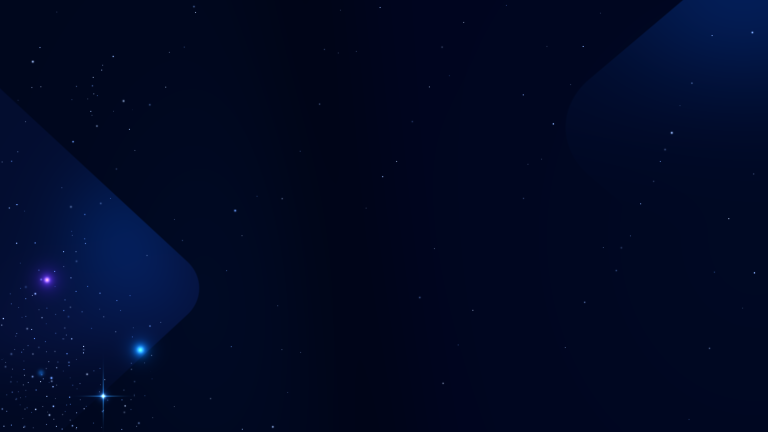
This background is drawn by a WebGL 1 fragment shader. Its source:

```glsl
precision highp float;
uniform vec2 u_resolution;

float hash(vec2 p) {
  return fract(sin(dot(p, vec2(127.1, 311.7))) * 43758.5453);
}

float glow(vec2 p, vec2 center, vec2 radius) {
  vec2 q = (p - center) / radius;
  return exp(-dot(q, q));
}

// Signed distance to a rounded wedge whose tip points left or right
float wedge(vec2 q, float facing, float slope, float radius) {
  vec2 n = normalize(vec2(slope, 1.0));
  float along = q.x * facing * n.x;
  vec2 d = vec2(along + q.y * n.y, along - q.y * n.y) + radius;
  return length(max(d, 0.0)) + min(max(d.x, d.y), 0.0) - radius;
}

// One jittered star per cell, kept where the local density allows
vec3 starLayer(vec2 p, float scale, float density, float seed) {
  vec2 cell = floor(p * scale);
  vec2 id = cell + seed;
  vec2 jitter = 0.2 + 0.6 * vec2(hash(id + 3.1), hash(id + 7.7));
  float size = mix(0.0013, 0.0027, pow(hash(id + 11.3), 4.0));
  float light = mix(0.2, 0.95, pow(hash(id + 17.9), 2.5));
  float star = glow(p, (cell + jitter) / scale, vec2(size));
  vec3 tint = mix(vec3(0.4, 0.6, 0.95), vec3(0.9, 0.95, 1.0), hash(id + 23.0));
  return tint * star * light * step(hash(id), density);
}

void main() {
  vec2 p = gl_FragCoord.xy / u_resolution.y;
  float pixel = 1.0 / u_resolution.y;

  // Night backdrop with a faint darker band leaning through the middle
  vec3 color = mix(vec3(0.0, 0.026, 0.115), vec3(0.0, 0.02, 0.122), smoothstep(0.5, 1.1, p.x));
  color += vec3(0.0, 0.012, 0.025) * glow(p, vec2(0.48, 0.3), vec2(0.26, 0.45));
  color += vec3(0.0, 0.014, 0.015) * glow(p, vec2(1.75, 0.45), vec2(0.5, 0.6));
  color *= 1.0 - 0.22 * glow(p, vec2(0.78 - 0.14 * (p.y - 0.5), p.y), vec2(0.15, 1.0));

  // Left panel, lit near its upper edge and fading at the bottom
  float leftEdge = wedge(p - vec2(0.5, 0.333), 1.0, 0.925, 0.09);
  float leftMask = 1.0 - smoothstep(-pixel, pixel, leftEdge);
  vec3 leftColor = vec3(0.01, 0.05, 0.185);
  leftColor += vec3(0.0, 0.06, 0.14) * glow(p, vec2(0.28, 0.45), vec2(0.15, 0.18));
  leftColor += vec3(0.01, 0.022, 0.06) * glow(p, vec2(0.4, 0.32), vec2(0.16, 0.16));
  leftColor += vec3(0.012, 0.014, 0.04) * glow(p, vec2(0.12, 0.25), vec2(0.18, 0.16));
  color = mix(color, leftColor, leftMask * mix(0.3, 1.0, smoothstep(0.02, 0.26, p.y)));

  // Right panel, brightest in the top corner and dissolving downward
  float rightEdge = wedge(p - vec2(1.232, 0.705), -1.0, 0.845, 0.17);
  float rightMask = 1.0 - smoothstep(-pixel, pixel, rightEdge);
  vec3 rightColor = vec3(0.002, 0.036, 0.15);
  rightColor += vec3(0.01, 0.08, 0.19) * glow(p, vec2(1.72, 1.03), vec2(0.34, 0.24));
  color = mix(color, rightColor, rightMask * smoothstep(0.45, 0.78, p.y));

  // Star dust, thickest at the lower left
  float cluster = glow(p, vec2(0.08, 0.05), vec2(0.19, 0.18));
  float drift = glow(p, vec2(0.05, 0.3), vec2(0.22, 0.3));
  float upper = glow(p, vec2(0.23, 0.78), vec2(0.06, 0.08));
  float density = 0.38 * cluster + 0.09 * drift + 0.16 * upper;
  density += 0.002 * glow(p, vec2(1.25, 0.98), vec2(0.25, 0.2));
  for (int i = 0; i < 3; i++) {
    float layer = float(i);
    color += starLayer(p, 30.0 + 14.0 * layer, density, 40.0 * layer);
  }

  // Violet star
  vec2 violet = vec2(0.109, 0.352);
  color += vec3(0.22, 0.08, 0.42) * glow(p, violet, vec2(0.014));
  color += vec3(0.09, 0.02, 0.2) * glow(p, violet, vec2(0.034));
  color += vec3(0.7, 0.55, 0.5) * glow(p, violet, vec2(0.0055));

  // Cyan star and its small companion
  vec2 cyan = vec2(0.325, 0.19);
  color += vec3(0.02, 0.36, 0.6) * glow(p, cyan, vec2(0.0155));
  color += vec3(0.0, 0.08, 0.17) * glow(p, cyan, vec2(0.034));
  color += vec3(0.35, 0.5, 0.35) * glow(p, cyan, vec2(0.007));
  color += vec3(0.04, 0.22, 0.38) * glow(p, vec2(0.095, 0.137), vec2(0.007));

  // Four-pointed sparkle
  vec2 sparkle = vec2(0.239, 0.083);
  float rays = glow(p, sparkle, vec2(0.0017, 0.045)) + glow(p, sparkle, vec2(0.034, 0.0017));
  color += vec3(0.1, 0.32, 0.48) * rays;
  color += vec3(0.03, 0.18, 0.36) * glow(p, sparkle, vec2(0.012));
  color += vec3(0.75, 0.75, 0.65) * glow(p, sparkle, vec2(0.005));

  gl_FragColor = vec4(min(color, 1.0), 1.0);
}
```
